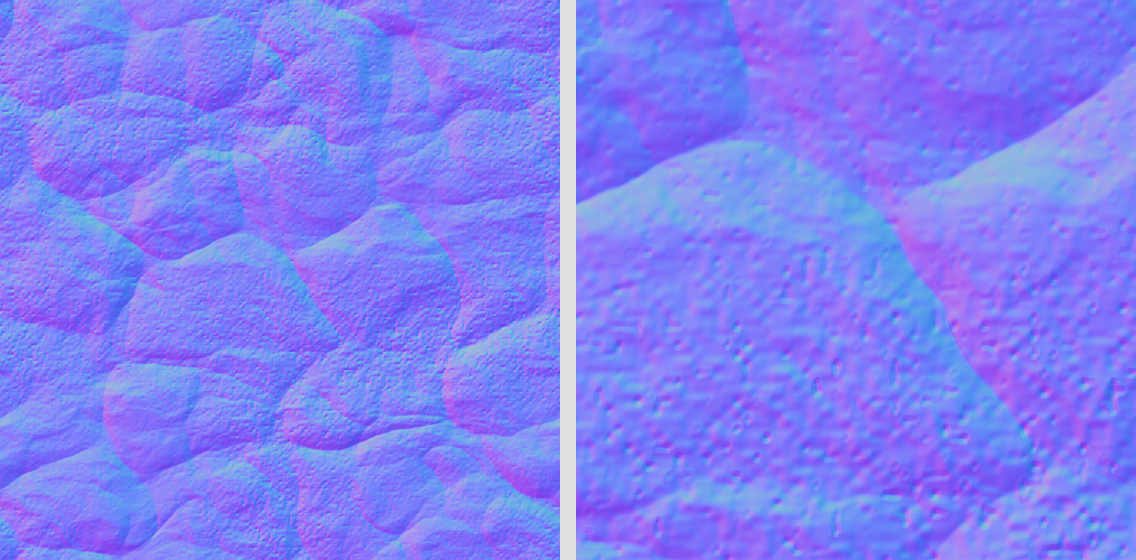
Left: the whole. Right: its middle third, enlarged.
Give the GLSL for this texture map, as a Shadertoy shader.

```glsl
// Tangent-space normal map of a rough wall of rounded, interlocking stones.
// A tiling height field (two layers of warped Voronoi domes, layered noise
// and patchy grain) is differentiated, and its slope is stored as colour.

#define BIG_CELLS    vec2(4.0, 5.0)    // large stones across and up
#define SMALL_CELLS  vec2(7.0, 9.0)    // small stones across and up
#define BIG_HEIGHT   0.0098
#define SMALL_HEIGHT 0.0052
#define ROUNDING     5.5               // steepness of the stone rims
#define WARP         0.06              // bending of the outlines
#define ROUGHNESS    0.125             // slope of each noise octave
#define GRAIN_CELLS  vec2(170.0, 180.0)
#define GRAIN_HEIGHT 0.0014
#define SLOPE_STEP   0.0018            // sampling distance, sets the softness
#define SLOPE_LIMIT  1.5               // compression of the steepest slopes

// Integer hash: two random values in 0..1 per cell.
vec2 hash2(vec2 cell, float seed) {
    uvec3 v = uvec3(cell.x, cell.y, seed) * 1664525u + 1013904223u;
    v.x += v.y * v.z; v.y += v.z * v.x; v.z += v.x * v.y;
    v ^= v >> 16u;
    v.x += v.y * v.z; v.y += v.z * v.x;
    return vec2(v.xy >> 8u) / 16777216.0;
}

// Tiling value noise with a smooth slope; two independent channels.
vec2 noise2(vec2 uv, vec2 cells, float seed) {
    vec2 p = uv * cells;
    vec2 i = floor(p);
    vec2 f = p - i;
    f = f * f * f * (f * (f * 6.0 - 15.0) + 10.0);
    vec2 lo = mod(i, cells);
    vec2 hi = mod(i + 1.0, cells);
    vec2 bottom = mix(hash2(lo, seed), hash2(vec2(hi.x, lo.y), seed), f.x);
    vec2 top = mix(hash2(vec2(lo.x, hi.y), seed), hash2(hi, seed), f.x);
    return mix(bottom, top, f.y);
}

// Voronoi stones: soft rims, a domed crown and a random tilt for each.
float stones(vec2 uv, vec2 cells, float seed) {
    vec2 p = uv * cells;
    vec2 base = floor(p);
    vec2 nearest = vec2(0.0), nearestCell = base;
    float best = 100.0;
    for (int y = -1; y <= 1; y++)
    for (int x = -1; x <= 1; x++) {
        vec2 cell = base + vec2(x, y);
        vec2 d = cell + 0.06 + 0.88 * hash2(mod(cell, cells), seed) - p;
        if (dot(d, d) < best) {
            best = dot(d, d);
            nearest = d;
            nearestCell = cell;
        }
    }
    // Blend the distances to all borders so that corners become round.
    float sum = 0.0;
    for (int y = -2; y <= 2; y++)
    for (int x = -2; x <= 2; x++) {
        if (x == 0 && y == 0) continue;
        vec2 cell = nearestCell + vec2(x, y);
        vec2 d = cell + 0.06 + 0.88 * hash2(mod(cell, cells), seed) - p;
        float border = dot(0.5 * (nearest + d), normalize(d - nearest));
        sum += exp(-18.0 * border);
    }
    float rim = max(-log(sum) / 18.0, 0.0);
    float dome = 1.0 - exp(-ROUNDING * rim);
    vec2 id = mod(nearestCell, cells);
    vec2 tilt = 2.6 * hash2(id, seed + 1.0) - 1.3;
    float size = 0.65 + 0.7 * hash2(id, seed + 2.0).x;
    return dome * (size + dot(tilt, nearest)) - 0.7 * best;
}

float wallHeight(vec2 uv) {
    // Irregular, chipped outlines
    vec2 warped = uv + WARP * (noise2(uv, vec2(5.0, 6.0), 11.0) - 0.5);
    warped += 0.4 * WARP * (noise2(uv, vec2(13.0, 15.0), 12.0) - 0.5);
    warped += 0.1 * WARP * (noise2(uv, vec2(41.0, 47.0), 14.0) - 0.5);

    // Stones, with the small ones only in some regions
    vec2 patches = noise2(uv, vec2(4.0, 5.0), 13.0);
    float h = BIG_HEIGHT * stones(warped, BIG_CELLS, 21.0);
    h += SMALL_HEIGHT * smoothstep(0.15, 0.7, patches.x)
       * stones(warped + 0.07, SMALL_CELLS, 31.0);

    // Chipped faces: every octave adds a similar slope
    vec2 cells = vec2(7.0, 9.0);
    for (int i = 0; i < 4; i++) {
        float n = noise2(warped, cells, 41.0 + float(i)).x;
        float ridge = 1.0 - abs(2.0 * n - 1.0);
        h += ROUGHNESS / cells.y * mix(n, ridge, 0.3);
        cells *= 2.0;
    }

    // Sandy grain with sparse pits, stronger in patches
    vec2 grain = noise2(uv, GRAIN_CELLS, 51.0);
    float sand = grain.x - 0.5 - 0.9 * smoothstep(0.75, 1.0, grain.y);
    return h + GRAIN_HEIGHT * sand * mix(0.35, 1.45, patches.y);
}

void mainImage(out vec4 fragColor, in vec2 fragCoord) {
    vec2 uv = fragCoord / iResolution.y;
    vec2 s = vec2(SLOPE_STEP, 0.0);
    vec2 slope = vec2(wallHeight(uv + s.xy) - wallHeight(uv - s.xy),
                      wallHeight(uv + s.yx) - wallHeight(uv - s.yx)) / (2.0 * SLOPE_STEP);
    slope /= sqrt(1.0 + SLOPE_LIMIT * dot(slope, slope));
    vec3 normal = normalize(vec3(-slope, 1.0));

    // Red falls to the right, green rises upward, blue faces the viewer.
    vec3 color = 0.5 + 0.5 * vec3(-normal.x, normal.y, normal.z);
    color.b -= 0.018 + 0.15 * max(normal.y - 0.1, 0.0);
    fragColor = vec4(color, 1.0);
}
```
